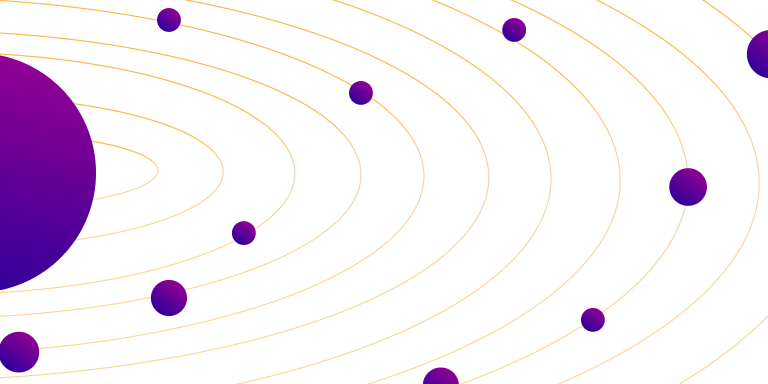
This background is drawn by a WebGL 2 fragment shader. Its source:

```glsl
#version 300 es
precision highp float;
// A violet sun at the left with thin amber orbits and small planets on white.
// Orbits are approximate ellipse distances; sun and planets are shaded discs.
// Lengths are fractions of the canvas height, origin at the lower left.

#define ORBIT_WIDTH 0.0031
#define ORBIT_FAINT 0.55
#define ORBIT_STRONG 0.95
#define SUN vec3(-0.062, 0.550, 0.312)
#define SUN_LIGHT vec2(0.25, 0.97)
#define PLANET_LIGHT vec2(0.55, 0.83)
#define MAGENTA vec3(0.57, 0.00, 0.58)
#define INDIGO vec3(0.18, 0.00, 0.60)
#define AMBER vec3(0.99, 0.71, 0.27)
#define BRONZE vec3(0.90, 0.70, 0.44)

uniform vec2 u_resolution;
out vec4 fragColor;

// Rightmost reach and half height of each orbit
const float REACH[11] = float[](0.411, 0.581, 0.768, 0.940, 1.104, 1.273,
                                1.435, 1.615, 1.792, 1.977, 2.161);
const float HALF_HEIGHT[11] = float[](0.098, 0.197, 0.315, 0.375, 0.466, 0.529,
                                      0.625, 0.698, 0.750, 0.815, 0.953);

// Planet centre and radius
const vec3 PLANETS[10] = vec3[](
    vec3(0.440, 0.948, 0.031), vec3(0.940, 0.758, 0.031),
    vec3(1.339, 0.922, 0.031), vec3(0.635, 0.393, 0.031),
    vec3(1.544, 0.167, 0.031), vec3(1.792, 0.513, 0.049),
    vec3(0.440, 0.224, 0.047), vec3(0.049, 0.083, 0.053),
    vec3(1.148, -0.004, 0.047), vec3(2.008, 0.859, 0.063));

// First-order distance to an ellipse centred on the origin
float ellipseDistance(vec2 p, vec2 radii) {
    float level = length(p / radii);
    float slope = length(p / (radii * radii));
    return level * (level - 1.0) / max(slope, 1e-4);
}

// Share of a pixel covered by a line, also when thinner than the pixel
float lineCoverage(float dist, float width, float pixel) {
    float overlap = 0.5 * (width + pixel) - abs(dist);
    return clamp(overlap, 0.0, min(width, pixel)) / pixel;
}

vec3 drawOrbit(vec3 base, vec2 p, int index, float pixel) {
    float k = float(index);
    vec2 centre = vec2(-min(0.052 * (k + 1.0), 0.260), 0.556 - 0.00365 * k);
    vec2 radii = vec2(REACH[index] - centre.x, HALF_HEIGHT[index]);
    vec2 q = p - centre;
    float height = q.y / radii.y;
    float strength = mix(ORBIT_FAINT, ORBIT_STRONG, smoothstep(0.0, 0.5, height));
    // Bronze tint around the rightmost turn
    vec3 tint = mix(BRONZE, AMBER, smoothstep(0.05, 0.45, abs(height + 0.1)));
    float cover = lineCoverage(ellipseDistance(q, radii), ORBIT_WIDTH, pixel);
    return mix(base, tint, cover * strength);
}

vec3 drawDisc(vec3 base, vec2 p, vec3 disc, vec2 light, float pixel) {
    vec2 q = (p - disc.xy) / disc.z;
    float shade = clamp(0.5 + 0.5 * dot(q, light), 0.0, 1.0);
    float cover = clamp(0.5 + (1.0 - length(q)) * disc.z / pixel, 0.0, 1.0);
    return mix(base, mix(INDIGO, MAGENTA, shade), cover);
}

void main() {
    float pixel = 1.0 / u_resolution.y;
    vec2 p = gl_FragCoord.xy * pixel;
    vec3 color = vec3(1.0);

    for (int i = 0; i < 11; i++) color = drawOrbit(color, p, i, pixel);
    for (int i = 0; i < 10; i++) color = drawDisc(color, p, PLANETS[i], PLANET_LIGHT, pixel);
    color = drawDisc(color, p, SUN, SUN_LIGHT, pixel);

    fragColor = vec4(color, 1.0);
}
```
